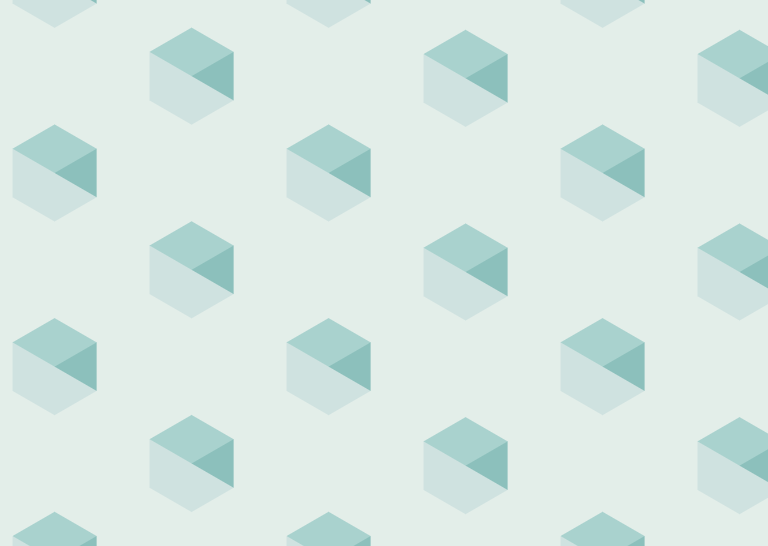
Write a WebGL 1 fragment shader that draws this pattern.

```glsl
precision highp float;
// Sparse staggered columns of small teal hexagonal cubes on a pale mint ground.

uniform vec2 u_resolution;

// Lengths are fractions of the canvas height.
#define COLUMN_PITCH 0.2509
#define ROW_PITCH 0.3547
#define FIRST_CENTER vec2(0.1000, 0.6832)
#define HEX_RADIUS 0.0889
#define COLUMN_DROP 0.0040
#define GROUND_COLOR vec3(0.890, 0.932, 0.914)
#define LIGHT_FACE vec3(0.812, 0.886, 0.878)
#define TOP_FACE vec3(0.663, 0.824, 0.808)
#define DARK_FACE vec3(0.549, 0.753, 0.737)

const vec2 SLANT = vec2(0.5, 0.8660254);

// Signed distance to a hexagon with corners at top and bottom.
float hexagonDistance(vec2 p, float radius) {
  p = abs(p);
  return max(p.x, dot(p, SLANT)) - radius * SLANT.y;
}

// Offset from the nearest cube center, with odd columns staggered.
vec2 cubeCoordinates(vec2 p) {
  p -= FIRST_CENTER;
  float column = floor(p.x / COLUMN_PITCH + 0.5);
  float odd = mod(column, 2.0);
  p.x -= column * COLUMN_PITCH;
  // Odd columns after the first sit slightly lower.
  p.y += odd * (0.5 * ROW_PITCH + COLUMN_DROP * step(2.0, column));
  p.y -= ROW_PITCH * floor(p.y / ROW_PITCH + 0.5);
  return p;
}

// Coverage of the positive side of an edge, one pixel wide.
float coverage(float signedDistance, float pixel) {
  return clamp(signedDistance / pixel + 0.5, 0.0, 1.0);
}

void main() {
  float pixel = 1.0 / u_resolution.y;
  vec2 p = cubeCoordinates(gl_FragCoord.xy * pixel);

  // Two diagonals through the center divide the cube into three faces.
  float aboveDiagonal = coverage(dot(p, SLANT), pixel);
  float aboveRightEdge = coverage(dot(p, vec2(-SLANT.x, SLANT.y)), pixel);
  vec3 upperFaces = mix(DARK_FACE, TOP_FACE, aboveRightEdge);
  vec3 cube = mix(LIGHT_FACE, upperFaces, aboveDiagonal);

  float inside = coverage(-hexagonDistance(p, HEX_RADIUS), pixel);
  gl_FragColor = vec4(mix(GROUND_COLOR, cube, inside), 1.0);
}
```
